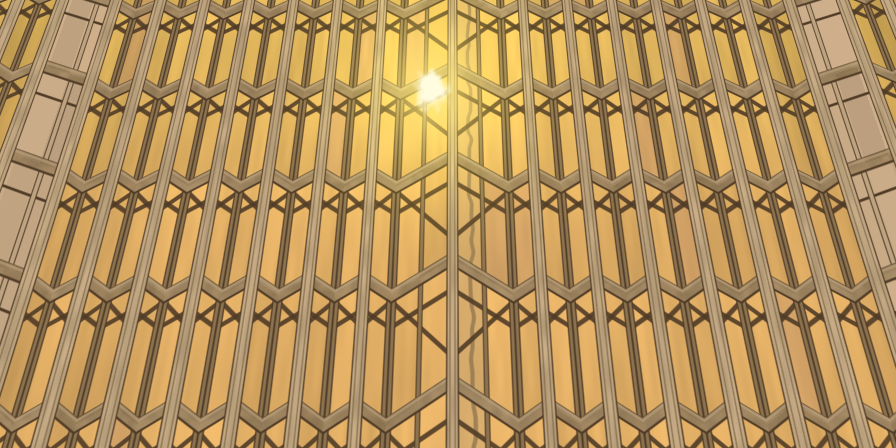
A Shadertoy shader for this pattern:

```glsl
// Folded gold-glass tower facade seen from below, with low sun mirrored in its panes.

float hash(vec2 p) {
    return fract(sin(dot(p, vec2(127.1, 311.7))) * 43758.5453);
}

float noise(vec2 p) {
    vec2 i = floor(p), f = fract(p);
    f = f * f * (3.0 - 2.0 * f);
    return mix(mix(hash(i), hash(i + vec2(1, 0)), f.x),
               mix(hash(i + vec2(0, 1)), hash(i + vec2(1, 1)), f.x), f.y);
}

// Coverage of a smooth-edged bar, from distance and half width
float bar(float d, float halfWidth) {
    float aa = 0.8 / iResolution.y;
    return 1.0 - smoothstep(halfWidth - aa, halfWidth + aa, abs(d));
}

// Signed offset from the nearest whole floor level
float toLevel(float v) {
    return v - floor(v + 0.5);
}

void mainImage(out vec4 fragColor, in vec2 fragCoord) {
    vec2 p = fragCoord / iResolution.y;
    vec3 dark = vec3(0.31, 0.23, 0.15);
    vec3 bronze = vec3(0.55, 0.45, 0.31);
    vec3 pale = vec3(0.74, 0.64, 0.50);

    // Perspective: columns converge upward, floors shrink with distance
    float scale = 1.0 + 0.42 * (1.0 - p.y);
    float u = (p.x - 1.01) / scale;
    float v = (1.0 / scale - 0.7934) / 0.0681;
    float floorSize = scale / 6.17;
    float a = abs(u);
    bool pier = a > 0.75 && a < 0.87;
    bool outer = a >= 0.87;

    // Folded bays: distances to the valley and ridge creases
    float bayX = outer ? a - 0.021 : a;
    float valley = bayX < 0.1065 ? 0.1065 - bayX
                 : abs(mod(bayX - 0.057, 0.099) - 0.0495);
    float ridge = bayX < 0.1065 ? bayX : 0.0495 - valley;
    float crest = 3.03 * valley - 0.15 + (outer ? 0.2 : 0.0);
    if (pier) {
        crest = 1.7 * (a - 0.75);
        ridge = min(a - 0.75, 0.87 - a);
    }
    float level = v - crest;
    float beam = toLevel(level) * floorSize * 0.88;

    // Glass panes with individual tints and soft streaks
    vec2 pane = vec2(floor((bayX - 0.0075) / 0.0495) * sign(u), floor(level));
    float tint = hash(pane);
    vec3 col = mix(vec3(0.89, 0.69, 0.40), vec3(0.90, 0.73, 0.37), smoothstep(0.4, 1.0, p.y));
    col *= 0.94 + 0.10 * tint + 0.05 * (fract(level) - 0.5);
    col = mix(col, vec3(0.80, 0.61, 0.41), 0.6 * step(0.85, hash(pane + 7.3)));
    col *= 0.96 + 0.07 * noise(vec2(u * 90.0 + tint * 9.0, v * 2.5));
    col *= 1.0 - 0.12 * smoothstep(0.5, 1.0, a);

    if (pier) {
        // Stone-coloured corner panels
        col = vec3(0.79, 0.67, 0.53) * (0.92 + 0.12 * tint);
        col = mix(col, dark, bar(toLevel(level + 0.32) * floorSize, 0.0025));
        col = mix(col, dark, bar(a - 0.79, 0.006));
        col = mix(col, pale, bar(a - 0.79, 0.004));
    } else {
        // Rippled pale reflection beside the central ridge
        float strip = step(0.0, u) * step(u, 0.056);
        float ripple = u - 0.034 - 0.008 * (noise(vec2(v * 9.0, 2.0)) - 0.5);
        col = mix(col, vec3(0.80, 0.65, 0.43), 0.6 * strip);
        col = mix(col, bronze, 0.75 * strip * bar(ripple, 0.0035));

        // Mirrored beams crossing under each floor
        float falling = toLevel(v - crest + 0.27) * floorSize * 0.88;
        float rising = toLevel(v + 4.2 * valley + (outer ? 0.0 : 0.2)) * floorSize * 0.8;
        col = mix(col, dark, 0.9 * bar(falling, 0.0042));
        col = mix(col, dark, 0.9 * bar(rising, 0.0042));

        // Slim extra mullions in the wide central bay
        col = mix(col, dark, bar(a - 0.056, 0.0045));
        col = mix(col, bronze, bar(a - 0.056, 0.0028));

        // Dark double mullions in the valleys
        col = mix(col, dark, bar(valley, 0.0088));
        col = mix(col, bronze, bar(valley, 0.0066));
        col = mix(col, dark, bar(valley, 0.0016));
    }

    // Zigzag floor beams with a shaded underside
    float wear = noise(vec2(u * 70.0, v * 14.0));
    vec3 beamColor = mix(bronze, pale, 0.15 + 0.3 * tint) * (0.93 + 0.14 * wear);
    col = mix(col, dark, bar(beam + 0.0015, 0.0118));
    col = mix(col, beamColor, bar(beam, 0.0095));
    col = mix(col, pale, 0.6 * bar(beam - 0.006, 0.0018));

    // Bright ridge mullions, broader toward the sides
    float mullion = 0.0085 + 0.005 * a;
    vec3 mullionColor = pale * (0.92 + 0.15 * noise(vec2(u * 120.0, v * 5.0)));
    col = mix(col, dark, bar(ridge, mullion + 0.0022));
    col = mix(col, mullionColor, bar(ridge, mullion));
    col = mix(col, bronze, bar(ridge - 0.5 * mullion, 0.0011));

    // Mirrored sun: wide golden halo, tight ragged core
    vec2 toSun = p - vec2(0.964, 0.797);
    float r = length(toSun * vec2(1.0, 0.85));
    float halo = exp(-r * r * 22.0);
    col += vec3(0.20, 0.20, 0.04) * halo;
    col = mix(col, vec3(1.0, 0.91, 0.50), 0.65 * exp(-r * r * 120.0));
    float core = r + 0.022 * (noise(toSun * 70.0) - 0.5);
    col = mix(col, vec3(1.0, 0.99, 0.88), 1.0 - smoothstep(0.018, 0.045, core));

    fragColor = vec4(clamp(col, 0.0, 1.0), 1.0);
}
```
